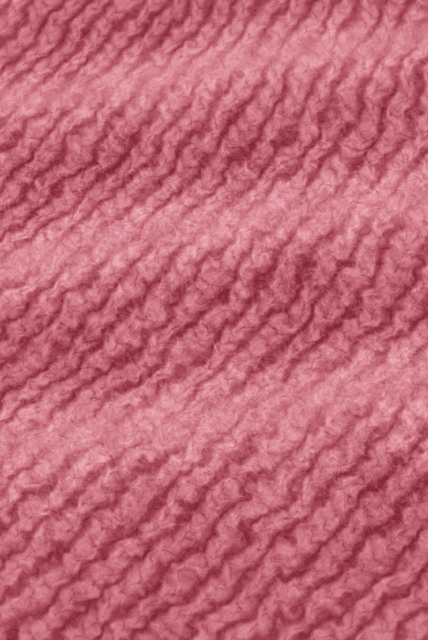
Reproduce this texture procedurally as a WebGL 2 fragment shader.

```glsl
#version 300 es
precision highp float;
// Fuzzy pink ribbed knit lying in soft diagonal folds.
uniform vec2 u_resolution;
out vec4 fragColor;

const float TAU = 6.2831853;

float hash(vec2 p) {
    vec3 q = fract(p.xyx * vec3(0.1031, 0.1030, 0.0973));
    q += dot(q, q.yzx + 33.33);
    return fract((q.x + q.y) * q.z);
}

float noise(vec2 p) {
    vec2 i = floor(p), f = fract(p);
    f = f * f * (3.0 - 2.0 * f);
    return mix(mix(hash(i), hash(i + vec2(1, 0)), f.x),
               mix(hash(i + vec2(0, 1)), hash(i + vec2(1, 1)), f.x), f.y);
}

// Fold number: whole values lie on the crests, closer together far away.
float foldPhase(vec2 p) {
    float d = p.y - 0.17 * p.x - 0.305 - 0.03 * (noise(p * 5.0) - 0.5);
    return d * (3.01 + d * (d < 0.0 ? 3.0 : 1.28));
}

// Height of the knit: x counts ribs, y counts stitches along a rib.
float knitHeight(vec2 k) {
    float across = fract(k.x) - 0.5;
    float side = abs(across);
    float column = floor(k.x);
    float leg = fract(k.y + hash(vec2(column, 7.0)) - 1.2 * side + 0.2 * step(0.0, across));
    float lobe = pow(sin(0.5 * TAU * leg), 0.7);
    float rib = smoothstep(0.0, 0.34, 0.5 - side);
    float centre = 1.0 - smoothstep(0.0, 0.12, side);
    return rib * (0.5 + 0.5 * lobe - 0.35 * across) - 0.16 * centre * (1.0 - 0.5 * lobe);
}

// Short bent hairs, one scattered in each cell.
float hairs(vec2 p, float width) {
    float sum = 0.0;
    vec2 base = floor(p);
    for (int j = -1; j <= 1; j++)
    for (int i = -1; i <= 1; i++) {
        vec2 cell = base + vec2(i, j);
        float angle = TAU * hash(cell + 3.7);
        vec2 q = p - cell - vec2(hash(cell), hash(cell + 19.1));
        float c = cos(angle), s = sin(angle);
        q = vec2(c * q.x + s * q.y, c * q.y - s * q.x);
        q.y -= (hash(cell + 41.0) - 0.5) * 1.4 * q.x * q.x;
        float d = length(vec2(max(abs(q.x) - 0.5, 0.0), q.y));
        sum += (0.4 + 0.6 * hash(cell + 8.3)) * (1.0 - smoothstep(0.2 * width, width, d));
    }
    return sum;
}

void main() {
    vec2 p = gl_FragCoord.xy / u_resolution.y;

    // Broad light: bright crest, quick drop above it, slow rise to the next
    float turn = TAU * foldPhase(p);
    float shade = cos(turn + 0.38 + 0.5 * sin(turn));
    float crest = smoothstep(0.35, 1.0, shade);
    float focus = smoothstep(0.0, 0.3, p.y) * (1.0 - smoothstep(0.68, 1.0, p.y));

    // Cloth coordinates, squeezed where the surface turns away
    float climb = p.y + 0.011 * sin(turn - 0.5);
    vec2 knit = vec2((p.x - 0.33) * (15.0 + 11.0 * p.y * p.y) - 17.0 * climb,
                     20.0 * p.x + 24.0 * climb + 8.0 * p.y * p.y);
    knit += 0.5 * (vec2(noise(p * 28.0), noise(p * 28.0 + 50.0)) - 0.5);
    knit += 0.3 * (vec2(noise(p * 85.0), noise(p * 85.0 + 90.0)) - 0.5);
    float relief = knitHeight(knit) - 0.48;

    // Wool: blotches, spun strands and loose fibres
    float blotch = noise(p * 16.0) + noise(p * 50.0 + 11.0) - 1.0;
    float strand = noise(knit * vec2(7.0, 3.0)) - 0.5;
    float grain = noise(p * 170.0) + 0.6 * noise(p * 310.0) - 0.8;
    vec2 drift = p + 0.006 * vec2(noise(p * 60.0), noise(p * 60.0 + 31.0));
    float fuzz = hairs(drift * 60.0, 0.15) + 0.8 * hairs(drift * 95.0 + 17.3, 0.2) - 0.5;
    float shadow = hairs(drift * 75.0 + 43.0, 0.17) - 0.25;

    float tone = 0.56 + 0.19 * shade + 0.13 * blotch;
    tone += relief * mix(0.52, 0.2, crest);
    tone += mix(0.6, 1.0, focus) * (0.17 * strand + 0.16 * grain + 0.11 * fuzz - 0.12 * shadow);
    tone = clamp(tone, 0.0, 1.05);

    // Deep rose to pale pink, warmer in the middle tones
    vec3 color = mix(vec3(0.52, 0.16, 0.21), vec3(0.91, 0.64, 0.68), tone);
    color += vec3(0.16, 0.0, 0.05) * tone * (1.0 - tone);
    fragColor = vec4(color, 1.0);
}
```
